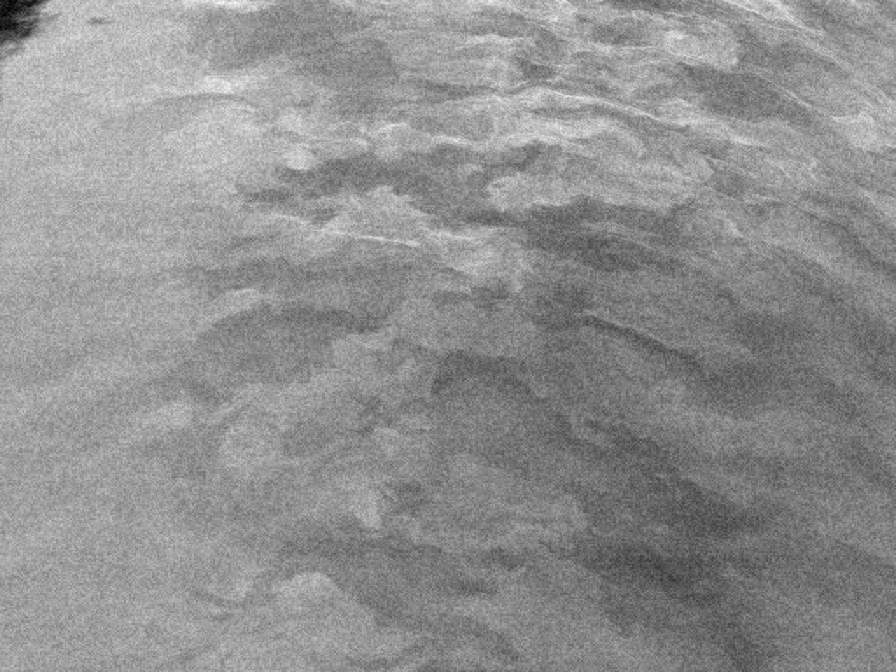
A WebGL 1 fragment shader for this texture:

```glsl
precision highp float;
// Churning river water under film grain: pale foam on the left and top,
// darker sheets on the right. Warped fractal noise forms the foam, ridged
// noise its thin threads, and fine hashed cells the grain.
uniform vec2 u_resolution;

#define DEEP_TONE 0.465
#define FOAM_TONE 0.625
#define FAR_LIGHT 0.12
#define MOTTLE 0.27
#define POCKET_DEPTH 0.085
#define THREAD_LIGHT 0.24
#define ARCH 0.27
#define GRAIN 0.115
#define GRAIN_ROWS 384.0
#define SCAN_DEPTH 0.025

float hash(vec2 p) {
  vec3 q = fract(vec3(p.xyx) * 0.1031);
  q += dot(q, q.yzx + 33.33);
  return fract((q.x + q.y) * q.z);
}

float noise(vec2 p) {
  vec2 cell = floor(p);
  vec2 f = fract(p);
  f = f * f * (3.0 - 2.0 * f);
  float low = mix(hash(cell), hash(cell + vec2(1.0, 0.0)), f.x);
  float high = mix(hash(cell + vec2(0.0, 1.0)), hash(cell + 1.0), f.x);
  return mix(low, high, f.y);
}

const mat2 TURN = mat2(0.96, 0.28, -0.28, 0.96);

float fbm(vec2 p) {
  float sum = 0.0;
  float weight = 0.48;
  for (int i = 0; i < 6; i++) {
    sum += weight * noise(p);
    p = TURN * p * 2.03 + 17.3;
    weight *= 0.56;
  }
  return sum;
}

// Bright creases where the noise crosses its middle value
float threads(vec2 p) {
  float sum = 0.0;
  float weight = 0.45;
  for (int i = 0; i < 4; i++) {
    float crease = 1.0 - abs(2.0 * noise(p) - 1.0);
    sum += weight * crease * crease * crease;
    p = TURN * p * 2.0 + 9.7;
    weight *= 0.7;
  }
  return sum;
}

// Bends the flow into an arch and tightens it with distance
vec2 flowSpace(vec2 p) {
  float bend = p.x - 0.55;
  float y = p.y + ARCH * bend * bend;
  return vec2(p.x * (1.0 + 0.3 * p.y), y * (1.2 + 0.6 * y));
}

float waterTone(vec2 p) {
  vec2 flow = flowSpace(p);
  vec2 warp = vec2(fbm(flow * 5.0), fbm(flow * 5.0 + 31.0)) - 0.5;
  vec2 curl = vec2(noise(flow * 17.0 + 3.0), noise(flow * 17.0 + 63.0)) - 0.5;
  vec2 swirl = flow + 0.2 * warp + 0.035 * curl;

  // Broad light, from the foam bank to the open water
  float bank = 1.0 - smoothstep(0.15, 1.1, p.x + 0.4 * warp.x);
  float far = smoothstep(0.4, 1.0, p.y);
  float tone = mix(DEEP_TONE, FOAM_TONE, bank) + FAR_LIGHT * far;

  // Streaky mottling, strongest in the rough far water
  float rough = smoothstep(0.1, 0.5, p.x);
  float streaks = fbm(swirl * vec2(7.0, 14.0) + 5.0) - 0.5;
  tone += MOTTLE * streaks * (0.45 + 0.35 * rough + 0.5 * far * rough);

  // Dark glassy pockets between the foam
  float middle = smoothstep(0.1, 0.4, p.x) * (1.0 - smoothstep(0.95, 1.3, p.x));
  float pocket = smoothstep(0.5, 0.62, fbm(swirl * vec2(6.0, 9.5) + 51.0));
  tone -= POCKET_DEPTH * pocket * middle;

  // Foam threads, thinning out over the calm sheet at lower right
  float calm = smoothstep(0.85, 1.1, p.x) * (1.0 - smoothstep(0.5, 0.75, p.y));
  float patches = smoothstep(0.36, 0.6, fbm(swirl * 5.0 + 77.0));
  float lace = threads(swirl * vec2(9.0, 15.0) + 23.0) - 0.26;
  float spread = patches * rough * (1.0 - 0.75 * calm);
  tone += THREAD_LIGHT * lace * spread * (1.0 - 0.6 * pocket) * (0.8 + 0.6 * far);

  // Dark rock in the upper left corner
  float corner = p.x + 1.1 * (1.0 - p.y) + 0.25 * warp.y + 0.04 * curl.x;
  float rock = 1.0 - smoothstep(0.08, 0.13, corner);
  return mix(tone, 0.16 + 0.4 * streaks, rock);
}

void main() {
  vec2 p = gl_FragCoord.xy / u_resolution.y;
  float tone = waterTone(p);

  // Film grain, part sharp and part soft, with faint scan lines
  vec2 cell = floor(p * GRAIN_ROWS);
  float sharpGrain = hash(cell) + hash(cell + 411.0) - 1.0;
  float softGrain = noise(p * GRAIN_ROWS * 0.55 + 7.0) - 0.5;
  float scan = noise(vec2(p.x * 3.0, p.y * GRAIN_ROWS * 0.5)) - 0.5;
  tone += GRAIN * (0.75 * sharpGrain + 0.7 * softGrain) + SCAN_DEPTH * scan;

  gl_FragColor = vec4(vec3(clamp(tone, 0.0, 1.0)), 1.0);
}
```
